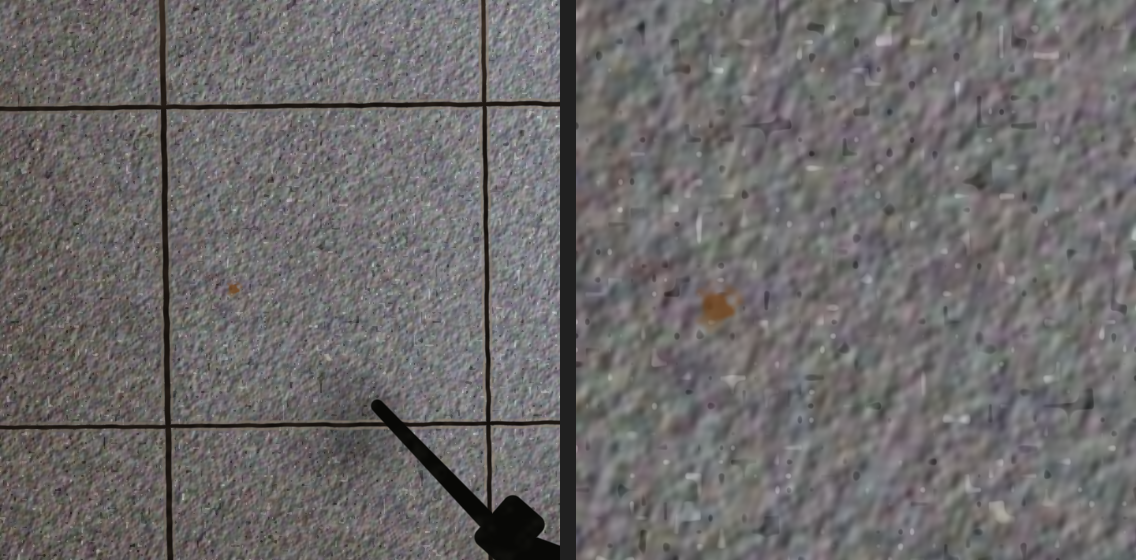
Left, the full canvas; right, a detail of the centre.
A three.js fragment shader for this texture:

```glsl
// Grey stone floor tiles with dark, slightly skewed joints and pale worn rims.
// Layered value noise gives the relief grain; distance functions draw the joints,
// a rust spot and a black rod with its handle lying in the lower right corner.

varying vec2 vUv;

const vec2 TILE_SIZE = vec2(0.573, 0.570);
const vec2 GRID_ORIGIN = vec2(0.303, 0.236);
const vec2 GRID_SKEW = vec2(0.0135, -0.009);
const vec2 JOINT_HALF = vec2(0.0050, 0.0034);
const vec2 JOINT_STEP = vec2(-0.0012, 0.0006);   // width change per joint
const float EDGE = 0.0018;
const float RIM_WIDTH = 0.0045;
const float GRAIN_FREQ = 125.0;
const float GRAIN_AMOUNT = 0.20;
const float RELIEF_AMOUNT = 0.17;
const float TINT_AMOUNT = 0.055;

const vec3 WARM_STONE = vec3(0.355, 0.328, 0.308);
const vec3 COOL_STONE = vec3(0.510, 0.515, 0.535);
const vec3 RIM_COLOR = vec3(0.56, 0.51, 0.45);
const vec3 JOINT_DARK = vec3(0.065, 0.050, 0.038);
const vec3 JOINT_BROWN = vec3(0.23, 0.18, 0.14);
const vec3 RUST = vec3(0.44, 0.25, 0.09);
const vec3 ROD_BLACK = vec3(0.030, 0.030, 0.022);
const vec3 ROD_SHEEN = vec3(0.13, 0.13, 0.11);

const vec2 RUST_POS = vec2(0.417, 0.484);
const vec2 ROD_TIP = vec2(0.674, 0.275);
const vec2 ROD_END = vec2(0.868, 0.072);

float hash(vec2 p) {
  return fract(sin(dot(p, vec2(127.1, 311.7))) * 43758.5453);
}

float noise(vec2 p) {
  vec2 i = floor(p);
  vec2 f = fract(p);
  f = f * f * (3.0 - 2.0 * f);
  return mix(mix(hash(i), hash(i + vec2(1.0, 0.0)), f.x),
             mix(hash(i + vec2(0.0, 1.0)), hash(i + 1.0), f.x), f.y);
}

float fbm(vec2 p) {
  float sum = 0.0;
  float amp = 0.5;
  for (int k = 0; k < 4; k++) {
    sum += amp * noise(p);
    p = p * 2.03 + 17.3;
    amp *= 0.5;
  }
  return sum;
}

// Slanted, slightly tall grains
float grain(vec2 p) {
  vec2 q = vec2(p.x - 0.35 * p.y, 0.75 * p.y + 0.15 * p.x) * GRAIN_FREQ;
  return 0.62 * noise(q) + 0.38 * noise(q * 1.9 + 31.7);
}

float roundBox(vec2 p, vec2 halfSize, float angle, float radius) {
  float c = cos(angle);
  float s = sin(angle);
  p = vec2(c * p.x + s * p.y, c * p.y - s * p.x);
  vec2 d = abs(p) - halfSize + radius;
  return length(max(d, 0.0)) + min(max(d.x, d.y), 0.0) - radius;
}

vec3 stone(vec2 p) {
  float light = 0.12 + 0.62 * p.x + 0.30 * p.y * p.x + 0.12 * p.y;
  light -= 0.22 * p.x * (1.0 - smoothstep(0.0, 0.35, p.y));
  light += 0.35 * (fbm(p * 5.0) - 0.47);
  vec3 color = mix(WARM_STONE, COOL_STONE, clamp(light, 0.0, 1.0));
  float g = grain(p);
  float relief = g - grain(p + vec2(0.0035, -0.0025));
  color += GRAIN_AMOUNT * (g - 0.5) + RELIEF_AMOUNT * relief;
  vec2 t = p * GRAIN_FREQ * 0.6;
  color += TINT_AMOUNT * (vec3(noise(t), noise(t + 41.0), noise(t + 83.0)) - 0.5);
  // Sparse bright flecks and dark pits
  float fleck = noise(p * vec2(150.0, 120.0) + 7.0);
  color += 0.16 * smoothstep(0.84, 0.98, fleck) - 0.14 * smoothstep(0.16, 0.03, fleck);
  return color;
}

void main() {
  vec2 p = vUv;
  vec3 color = stone(p);

  // Rust spot and the soft shadow by the rod
  float rustDist = length(p - RUST_POS) + 0.012 * (noise(p * 160.0) - 0.5);
  color = mix(color, RUST, 0.75 * (1.0 - smoothstep(0.003, 0.016, rustDist)));
  vec2 shade = (p - vec2(0.635, 0.235)) / vec2(0.075, 0.085);
  color *= 1.0 - 0.30 * exp(-dot(shade, shade));

  // Joints: distance to the nearest line on each axis
  vec2 grid = (p + GRID_SKEW * p.yx - GRID_ORIGIN) / TILE_SIZE;
  vec2 index = floor(grid + 0.5);
  vec2 wobble = vec2(noise(vec2(p.y * 45.0, index.x)), noise(vec2(p.x * 45.0, index.y + 9.0))) - 0.5;
  vec2 offset = (grid - index) * TILE_SIZE + 0.0022 * wobble;
  vec2 dist = abs(offset) - JOINT_HALF - JOINT_STEP * index;
  float joint = min(dist.x, dist.y);
  float wear = 0.25 + 0.65 * noise(p * 60.0);
  float rim = 1.0 - smoothstep(0.0, RIM_WIDTH, abs(joint - 0.003));
  color = mix(color, RIM_COLOR * (0.72 + 0.32 * p.x), rim * wear);
  float brown = 0.45 * noise(p * 70.0) + 0.5 * smoothstep(0.78, 0.95, p.y);
  vec3 jointColor = mix(JOINT_DARK, JOINT_BROWN, clamp(brown, 0.0, 1.0));
  color = mix(color, jointColor, 1.0 - smoothstep(-EDGE, EDGE, joint));

  // Black rod, widening towards its handle
  vec2 axis = ROD_END - ROD_TIP;
  float along = clamp(dot(p - ROD_TIP, axis) / dot(axis, axis), 0.0, 1.0);
  float rod = length(p - ROD_TIP - axis * along) - mix(0.0115, 0.0165, along);
  float handle = roundBox(p - vec2(0.910, 0.052), vec2(0.056, 0.044), 0.85, 0.018);
  handle = min(handle, roundBox(p - vec2(0.955, 0.008), vec2(0.075, 0.032), -0.35, 0.012));
  float tool = min(rod, handle);
  float sheen = 0.45 * noise(p * 90.0) * smoothstep(0.35, 0.8, noise(p * 32.0));
  color = mix(color, mix(ROD_BLACK, ROD_SHEEN, sheen), 1.0 - smoothstep(-EDGE, EDGE, tool));

  gl_FragColor = vec4(clamp(color, 0.0, 1.0), 1.0);
}
```
